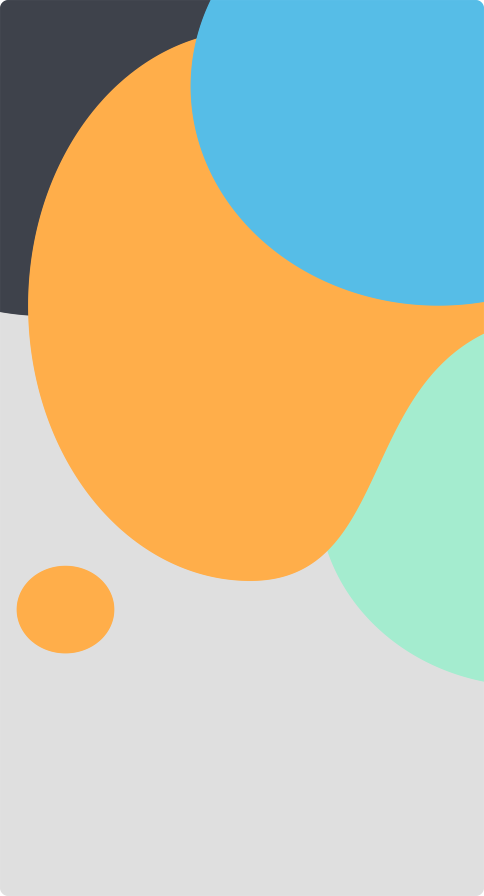
Give the GLSL for this background, as a Shadertoy shader.

```glsl
// Flat abstract backdrop: large overlapping ellipses on a pale card with rounded corners.
// Each shape is a signed distance, painted back to front with a soft one-pixel edge.
// The orange blob joins a half ellipse to an S-shaped cubic Bezier on its right side.

// Layout units: card width = 1, origin at the lower left.
const vec2 CARD = vec2(1.0, 1.8551);
const float CORNER_RADIUS = 0.017;

const vec3 OUTSIDE = vec3(1.0);
const vec3 PALE_GREY = vec3(0.874);
const vec3 CHARCOAL = vec3(0.243, 0.259, 0.294);
const vec3 MINT = vec3(0.643, 0.925, 0.812);
const vec3 ORANGE = vec3(1.0, 0.682, 0.290);
const vec3 BLUE = vec3(0.337, 0.741, 0.906);

// Ellipses as center.xy, radii.zw
const vec4 DARK_DISC = vec4(0.0966, 1.7536, 0.5531, 0.5531);
const vec4 MINT_DISC = vec4(1.0918, 0.8309, 0.4348, 0.3961);
const vec4 BLOB_BODY = vec4(0.5169, 1.2222, 0.4589, 0.5700);
const vec4 BLUE_DISC = vec4(0.9058, 1.6763, 0.5121, 0.4541);
const vec4 SMALL_DOT = vec4(0.1353, 0.5930, 0.1010, 0.0908);

// Control points of the blob's lower right edge
const vec2 EDGE_A = vec2(0.5169, 0.6522);
const vec2 EDGE_B = vec2(0.8019, 0.6522);
const vec2 EDGE_C = vec2(0.7415, 1.0362);
const vec2 EDGE_D = vec2(1.0000, 1.1643);
const int SOLVE_STEPS = 18;

// First-order distance to an ellipse, negative inside
float ellipseDistance(vec2 p, vec4 ellipse) {
    vec2 q = p - ellipse.xy;
    float k = length(q / ellipse.zw);
    float gradient = length(q / (ellipse.zw * ellipse.zw));
    return k * (k - 1.0) / max(gradient, 1e-4);
}

float roundedBoxDistance(vec2 p, vec2 halfSize, float radius) {
    vec2 q = abs(p) - halfSize + radius;
    return length(max(q, 0.0)) + min(max(q.x, q.y), 0.0) - radius;
}

vec2 edgePoint(float t) {
    float s = 1.0 - t;
    return s * s * s * EDGE_A + 3.0 * s * s * t * EDGE_B
         + 3.0 * s * t * t * EDGE_C + t * t * t * EDGE_D;
}

vec2 edgeTangent(float t) {
    float s = 1.0 - t;
    return s * s * (EDGE_B - EDGE_A) + 2.0 * s * t * (EDGE_C - EDGE_B)
         + t * t * (EDGE_D - EDGE_C);
}

// The region above the S curve, found by bisecting for the curve point at p.x
float curveDistance(vec2 p) {
    float low = 0.0, high = 1.0;
    for (int i = 0; i < SOLVE_STEPS; i++) {
        float middle = 0.5 * (low + high);
        if (edgePoint(middle).x < p.x) low = middle;
        else high = middle;
    }
    float t = 0.5 * (low + high);
    vec2 tangent = normalize(edgeTangent(t));
    return (edgePoint(t).y - p.y) * tangent.x;
}

float blobDistance(vec2 p) {
    return p.x < EDGE_A.x ? ellipseDistance(p, BLOB_BODY) : curveDistance(p);
}

void mainImage(out vec4 fragColor, in vec2 fragCoord) {
    vec2 p = fragCoord / iResolution.xy * CARD;
    vec2 pixelSize = CARD / iResolution.xy;
    float soft = 0.6 * max(pixelSize.x, pixelSize.y);

    // Layers from back to front
    vec3 color = PALE_GREY;
    color = mix(CHARCOAL, color, smoothstep(-soft, soft, ellipseDistance(p, DARK_DISC)));
    color = mix(MINT, color, smoothstep(-soft, soft, ellipseDistance(p, MINT_DISC)));
    color = mix(ORANGE, color, smoothstep(-soft, soft, blobDistance(p)));
    color = mix(BLUE, color, smoothstep(-soft, soft, ellipseDistance(p, BLUE_DISC)));
    color = mix(ORANGE, color, smoothstep(-soft, soft, ellipseDistance(p, SMALL_DOT)));

    // Rounded card corners
    float card = roundedBoxDistance(p - 0.5 * CARD, 0.5 * CARD, CORNER_RADIUS);
    color = mix(color, OUTSIDE, smoothstep(-soft, soft, card));

    fragColor = vec4(color, 1.0);
}
```
